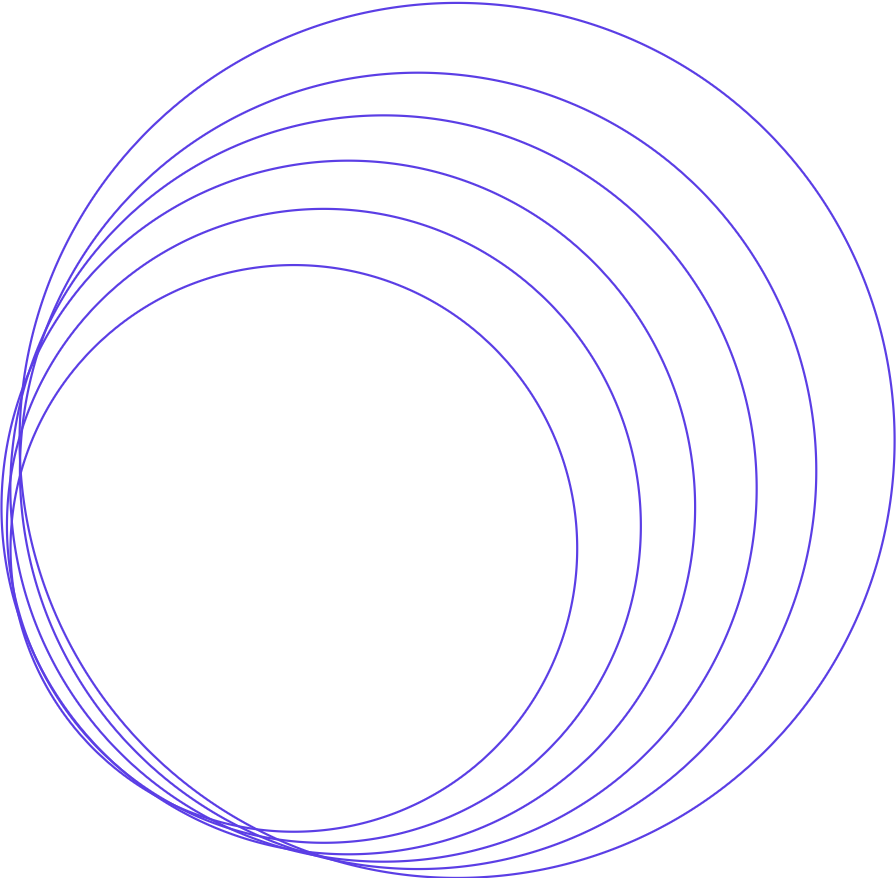
Write a Shadertoy shader that draws this background.

```glsl
const vec3 PAPER = vec3(1.0);
const vec3 INK = vec3(0.355, 0.245, 0.898);
const float STROKE_WIDTH = 0.0025;
const int RING_COUNT = 6;

// Center x, center y and radius, in canvas heights
const vec3 RINGS[RING_COUNT] = vec3[RING_COUNT](
    vec3(0.5206, 0.4984, 0.4983),
    vec3(0.4762, 0.4637, 0.4535),
    vec3(0.4368, 0.4436, 0.4250),
    vec3(0.3967, 0.4220, 0.3950),
    vec3(0.3689, 0.4011, 0.3610),
    vec3(0.3347, 0.3754, 0.3227)
);

float ringDistance(vec2 point, vec3 ring) {
    return abs(length(point - ring.xy) - ring.z);
}

// Share of a pixel covered by the stroke
float strokeCoverage(float dist, float pixelSize) {
    return clamp((0.5 * STROKE_WIDTH - dist) / pixelSize + 0.5, 0.0, 1.0);
}

void mainImage(out vec4 fragColor, in vec2 fragCoord) {
    float pixelSize = 1.0 / iResolution.y;
    vec2 point = fragCoord * pixelSize;

    // Layer the nested outlines over the paper
    vec3 color = PAPER;
    for (int i = 0; i < RING_COUNT; i++) {
        float dist = ringDistance(point, RINGS[i]);
        color = mix(color, INK, strokeCoverage(dist, pixelSize));
    }
    fragColor = vec4(color, 1.0);
}
```
